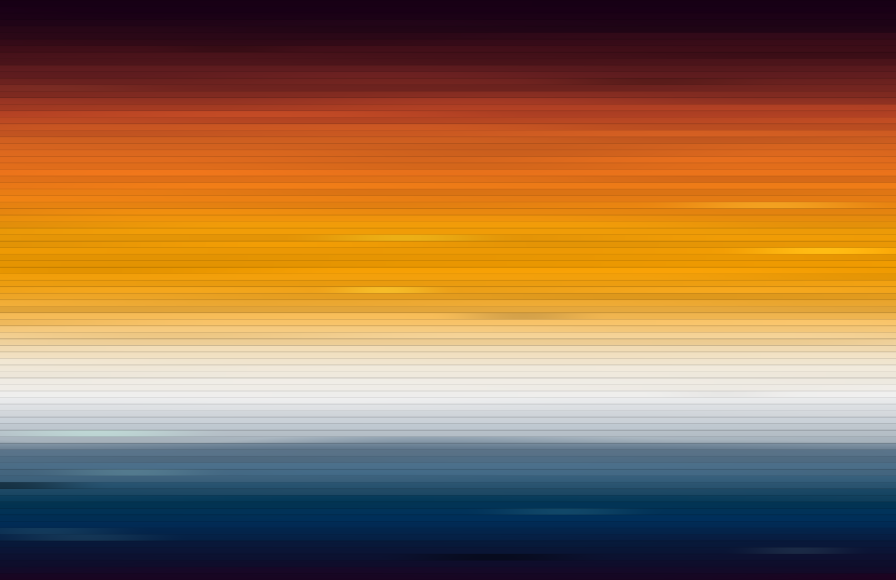
Give the GLSL for this background, as a Shadertoy shader.

```glsl
// Blurred sunset over a dark sea, drawn as fine horizontal bands.
// A vertical colour ramp is shifted and tinted band by band with slow noise
// along x; soft streaks and thin dark seams then give the bands their grain.

const float BANDS = 89.0;

float hash(vec2 p) {
    return fract(sin(dot(p, vec2(127.1, 311.7))) * 43758.5453);
}

// Smooth noise along x, independent for every row.
float rowNoise(float x, float row) {
    float cell = floor(x);
    float t = smoothstep(0.0, 1.0, fract(x));
    return mix(hash(vec2(cell, row)), hash(vec2(cell + 1.0, row)), t);
}

// Moves from the colour so far to the next one between depths a and b.
vec3 blend(vec3 base, vec3 next, float depth, float a, float b) {
    return mix(base, next, clamp((depth - a) / (b - a), 0.0, 1.0));
}

// Colour by depth: 0 is the top of the sky, 1 the bottom of the sea.
vec3 sunsetRamp(float d) {
    // Night sky into red
    vec3 c = vec3(0.095, 0.0, 0.085);
    c = blend(c, vec3(0.13, 0.02, 0.09), d, 0.015, 0.045);
    c = blend(c, vec3(0.23, 0.05, 0.09), d, 0.045, 0.085);
    c = blend(c, vec3(0.37, 0.11, 0.12), d, 0.085, 0.125);
    c = blend(c, vec3(0.51, 0.17, 0.13), d, 0.125, 0.165);
    c = blend(c, vec3(0.71, 0.26, 0.14), d, 0.165, 0.195);
    // Orange into gold
    c = blend(c, vec3(0.83, 0.38, 0.13), d, 0.195, 0.240);
    c = blend(c, vec3(0.88, 0.43, 0.10), d, 0.240, 0.300);
    c = blend(c, vec3(0.89, 0.49, 0.07), d, 0.300, 0.350);
    c = blend(c, vec3(0.92, 0.60, 0.03), d, 0.350, 0.395);
    c = blend(c, vec3(0.93, 0.60, 0.00), d, 0.395, 0.465);
    // Glow at the horizon
    c = blend(c, vec3(0.93, 0.64, 0.13), d, 0.465, 0.510);
    c = blend(c, vec3(0.94, 0.73, 0.37), d, 0.510, 0.555);
    c = blend(c, vec3(0.94, 0.84, 0.66), d, 0.555, 0.595);
    c = blend(c, vec3(0.94, 0.91, 0.85), d, 0.595, 0.635);
    c = blend(c, vec3(0.94, 0.94, 0.94), d, 0.635, 0.685);
    // Haze into sea
    c = blend(c, vec3(0.81, 0.83, 0.85), d, 0.685, 0.718);
    c = blend(c, vec3(0.68, 0.73, 0.77), d, 0.718, 0.757);
    c = blend(c, vec3(0.36, 0.45, 0.53), d, 0.757, 0.772);
    c = blend(c, vec3(0.26, 0.41, 0.52), d, 0.772, 0.820);
    c = blend(c, vec3(0.01, 0.21, 0.33), d, 0.820, 0.865);
    c = blend(c, vec3(0.00, 0.18, 0.35), d, 0.865, 0.900);
    c = blend(c, vec3(0.03, 0.10, 0.23), d, 0.900, 0.935);
    c = blend(c, vec3(0.06, 0.05, 0.17), d, 0.935, 0.975);
    return blend(c, vec3(0.11, 0.01, 0.12), d, 0.975, 1.0);
}

// Signed strength of one tapered streak; most rows have none.
float streak(float x, float row) {
    float present = step(0.76, hash(vec2(row, 3.7)));
    float centre = hash(vec2(row, 8.1));
    float halfWidth = mix(0.07, 0.17, hash(vec2(row, 5.3)));
    float side = hash(vec2(row, 2.9)) < 0.5 ? -1.0 : 1.0;
    return present * side * (1.0 - smoothstep(0.0, halfWidth, abs(x - centre)));
}

vec3 bandColor(float x, float depth, float row) {
    float centre = (row + 0.5) / BANDS;
    float drift = rowNoise(x * 3.0 + 7.0 * hash(vec2(row, 1.3)), row) - 0.5;
    float level = hash(vec2(row, 6.4)) - 0.5;
    vec3 color = sunsetRamp(mix(depth, centre, 0.6) + 0.012 * drift);

    // Pale haze stays calm, gold and sea vary more
    float calm = smoothstep(0.52, 0.62, centre) * (1.0 - smoothstep(0.70, 0.77, centre));
    float contrast = mix(1.0, 0.2, calm);
    float sea = smoothstep(0.75, 0.80, centre);
    color *= 1.0 + contrast * (0.06 * level + 0.09 * drift);

    float accent = contrast * streak(x, row);
    vec3 lightTint = mix(vec3(0.04, 0.11, 0.06), vec3(0.06, 0.08, 0.06), sea);
    color *= 1.0 - mix(0.14, 0.38, sea) * max(-accent, 0.0);
    return color + lightTint * max(accent, 0.0) * smoothstep(0.12, 0.25, centre);
}

void mainImage(out vec4 fragColor, in vec2 fragCoord) {
    vec2 uv = fragCoord / iResolution.xy;
    float depth = 1.0 - uv.y;
    float pixel = BANDS / iResolution.y;

    // Blend the two nearest bands across about one pixel
    float position = depth * BANDS - 0.5;
    float row = floor(position);
    float offset = fract(position) - 0.5;
    float side = smoothstep(-0.5 * pixel, 0.5 * pixel, offset);
    vec3 color = mix(bandColor(uv.x, depth, row),
                     bandColor(uv.x, depth, row + 1.0), side);

    // Thin dark seam between bands
    float seam = 1.0 - smoothstep(0.04, 0.04 + 0.6 * pixel, abs(offset));
    color *= 1.0 - seam * mix(0.04, 0.15, hash(vec2(row, 9.2)));

    fragColor = vec4(clamp(color, 0.0, 1.0), 1.0);
}
```
